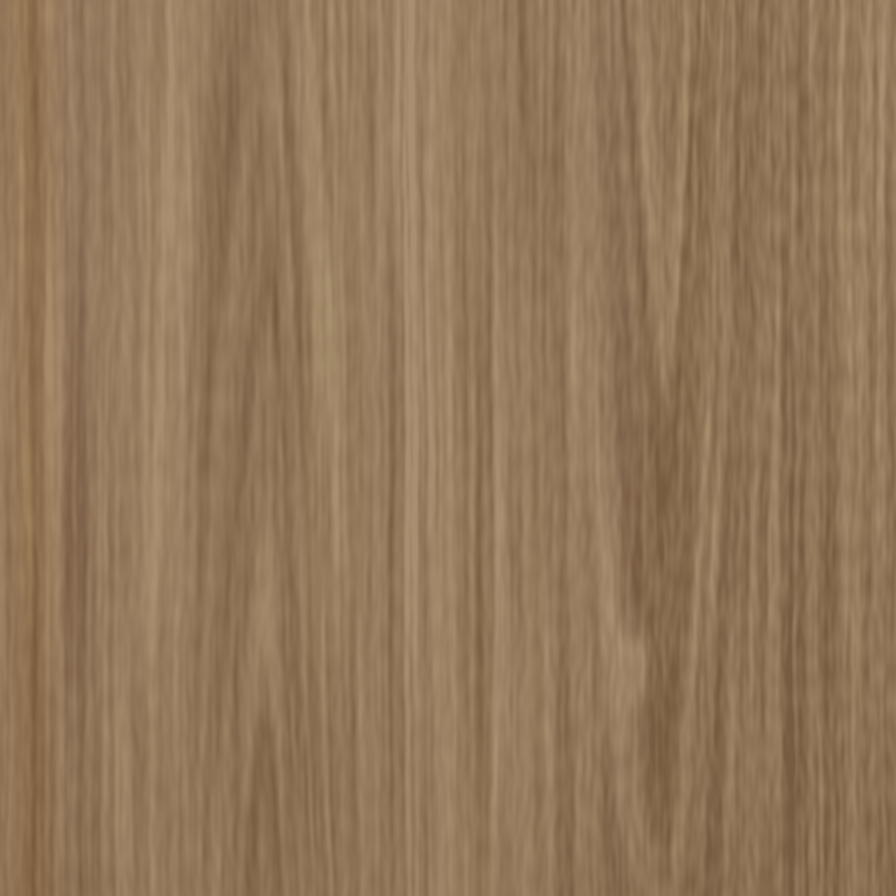
Reproduce this texture procedurally as a WebGL 1 fragment shader.

```glsl
precision highp float;
// Straight-grained brown wood with two faint cathedral figures and a small curl.

uniform vec2 u_resolution;

vec2 gradientAt(vec2 cell) {
  float angle = 6.2832 * fract(sin(dot(cell, vec2(127.1, 311.7))) * 43758.55);
  return vec2(cos(angle), sin(angle));
}

float gradientNoise(vec2 p) {
  vec2 i = floor(p);
  vec2 f = p - i;
  vec2 s = f * f * f * (f * (f * 6.0 - 15.0) + 10.0);
  float a = dot(gradientAt(i), f);
  float b = dot(gradientAt(i + vec2(1.0, 0.0)), f - vec2(1.0, 0.0));
  float c = dot(gradientAt(i + vec2(0.0, 1.0)), f - vec2(0.0, 1.0));
  float d = dot(gradientAt(i + vec2(1.0, 1.0)), f - vec2(1.0, 1.0));
  return mix(mix(a, b, s.x), mix(c, d, s.x), s.y);
}

float bump(float x, float width) {
  return exp(-x * x / (width * width));
}

// Ring coordinate: nested points near the axis, straight lines away from it
float ringField(float dx, float rise) {
  return sqrt(dx * dx + 0.0001) + 0.2 * dx + 0.06 * rise * bump(dx, 0.085);
}

// Growth rings of several widths, stretched along the trunk
float ringTone(float ring, float y, float seed) {
  float tone = 0.48 * gradientNoise(vec2(ring * 74.0 + seed, y * 0.9));
  tone += 0.24 * gradientNoise(vec2(ring * 34.0 + seed + 40.0, y * 0.7 + 5.0));
  return tone + 0.36 * gradientNoise(vec2(ring * 130.0 + seed + 90.0, y * 1.8));
}

void main() {
  vec2 uv = gl_FragCoord.xy / u_resolution;

  // Slow sway of the grain
  vec2 p = uv;
  p.x += 0.005 * gradientNoise(vec2(uv.x * 5.0, uv.y * 2.2));
  p.x += 0.0016 * gradientNoise(vec2(uv.x * 18.0, uv.y * 9.0 + 7.0));

  // Left figure points up, right figure points down around a curl
  float leftRing = ringField(p.x - 0.3, p.y);
  float rightRing = ringField(p.x - 0.745, 1.0 - p.y);
  float curl = bump(uv.x - 0.715, 0.02) * bump(uv.y - 0.26, 0.045);
  rightRing += 0.012 * curl;

  float rings = mix(ringTone(leftRing, p.y, 3.0), ringTone(rightRing, p.y, 171.0),
                    smoothstep(0.46, 0.54, uv.x));
  float tone = 0.52 + rings;

  // Broad bands and overall shading
  tone += 0.18 * gradientNoise(vec2(p.x * 9.0 + 2.0, p.y * 0.6));
  tone += 0.12 * bump(uv.x - 0.5, 0.12) + 0.08 * bump(uv.x - 0.19, 0.06);
  tone -= 0.13 * smoothstep(0.58, 0.78, uv.x) * (1.15 - 0.6 * uv.y);
  tone += 0.12 * (uv.y - 0.5);

  // Dark heart of each figure
  tone -= 0.24 * bump(leftRing - 0.047, 0.008) * bump(uv.x - 0.31, 0.06);
  tone -= 0.12 * bump(rightRing - 0.04, 0.01) * bump(uv.x - 0.745, 0.07);
  tone += 0.1 * curl;

  // Fine fibres and short pores, stronger on the right
  tone += 0.3 * gradientNoise(vec2(p.x * 145.0, p.y * 4.0));
  tone += mix(0.2, 0.34, smoothstep(0.5, 0.8, uv.x))
        * gradientNoise(vec2(p.x * 165.0 + 30.0, p.y * 30.0));

  vec3 color = mix(vec3(0.47, 0.36, 0.255), vec3(0.66, 0.56, 0.435), clamp(tone, 0.0, 1.0));

  // Yellow to rosy drift across the board, amber left edge
  color += vec3(0.004, -0.004, 0.016) * gradientNoise(vec2(p.x * 18.0 + 9.0, p.y * 0.5));
  color -= vec3(0.012, 0.026, 0.045) * bump(uv.x - 0.035, 0.026);

  gl_FragColor = vec4(color, 1.0);
}
```
